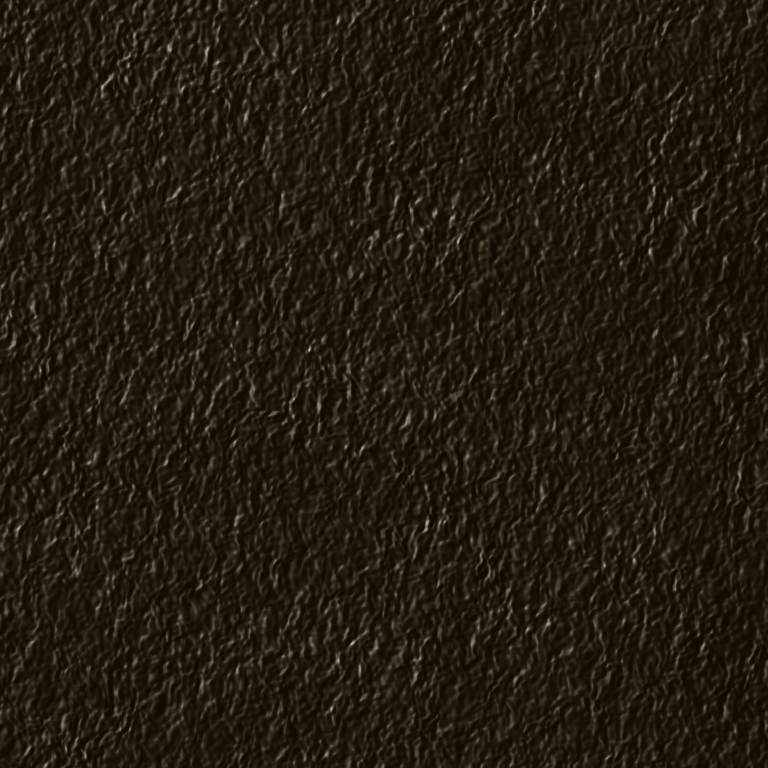
Reproduce this texture procedurally as a Shadertoy shader.

```glsl
#define LEAN 0.26          // tilt of the creases, radians from vertical
#define LIGHT vec2(0.93, -0.37)
#define LIGHT_STEP 0.0010
#define WARP 0.007
#define RELIEF 1.3
#define FLOOR_TONE 0.055
#define GLOW_TONE 0.070
#define GLOW_RISE 0.62
#define GLOW_LIMIT 18.0
#define TINT_DROP vec3(0.0, 0.029, 0.068)

vec2 hashDirection(vec2 cell) {
    vec3 k = fract(cell.xyx * vec3(0.1031, 0.1030, 0.0973));
    k += dot(k, k.yzx + 33.33);
    float angle = 6.28319 * fract((k.x + k.y) * k.z);
    return vec2(cos(angle), sin(angle));
}

float gradientNoise(vec2 p) {
    vec2 cell = floor(p), f = p - cell;
    vec2 w = f * f * f * (f * (f * 6.0 - 15.0) + 10.0);
    vec2 right = vec2(1.0, 0.0), up = vec2(0.0, 1.0);
    float low = mix(dot(hashDirection(cell), f),
                    dot(hashDirection(cell + right), f - right), w.x);
    float high = mix(dot(hashDirection(cell + up), f - up),
                     dot(hashDirection(cell + 1.0), f - 1.0), w.x);
    return mix(low, high, w.y);
}

vec2 rotate(vec2 p, float angle) {
    float c = cos(angle), s = sin(angle);
    return vec2(c * p.x - s * p.y, s * p.x + c * p.y);
}

// Bends the creases into short curved pieces
vec2 warp(vec2 p) {
    vec2 broad = vec2(gradientNoise(p * 20.0 + 71.0), gradientNoise(p * 20.0 + 137.0));
    vec2 tight = vec2(gradientNoise(p * 50.0 + 23.0), gradientNoise(p * 50.0 + 191.0));
    return p + WARP * (broad + 0.45 * tight);
}

// Slightly stretched bumps in three sizes, each scaled to a similar slope
float leatherHeight(vec2 p) {
    vec2 q = warp(p);
    float folds = gradientNoise(rotate(q, LEAN + 0.1) * vec2(42.0, 32.0) + 311.0) / 42.0;
    float creases = gradientNoise(rotate(q, LEAN) * vec2(78.0, 64.0) + 17.0) / 78.0;
    float pebbles = gradientNoise(rotate(q, LEAN - 0.15) * vec2(136.0, 122.0) + 503.0) / 136.0;
    return 0.5 * folds + 0.95 * creases + 1.15 * pebbles;
}

void mainImage(out vec4 fragColor, in vec2 fragCoord) {
    vec2 uv = fragCoord / min(iResolution.x, iResolution.y);

    // Slope towards a low side light
    vec2 stride = LIGHT * LIGHT_STEP;
    float slope = (leatherHeight(uv - stride) - leatherHeight(uv + stride)) / (2.0 * LIGHT_STEP);

    // Smoother and rougher patches, with slow changes of brightness
    float patchiness = gradientNoise(uv * 6.0 + 41.0) + 0.8 * gradientNoise(uv * 15.0 + 89.0);
    float mottling = gradientNoise(uv * 9.0 + 57.0) + gradientNoise(uv * 24.0 + 163.0);
    float shade = 1.0 + 0.25 * gradientNoise(uv * 2.3 + 9.0) + 0.28 * mottling
                - 0.18 * smoothstep(0.8, 1.0, uv.x);

    // Steep faces glint, levelling off at the brightest
    float glint = exp(GLOW_RISE * RELIEF * slope * (1.0 + 0.35 * patchiness));
    glint /= 1.0 + glint / GLOW_LIMIT;

    float tone = FLOOR_TONE + GLOW_TONE * shade * glint;
    vec3 leather = tone * vec3(1.0, 1.0, 0.965) - TINT_DROP;
    fragColor = vec4(max(leather, vec3(0.012)), 1.0);
}
```
